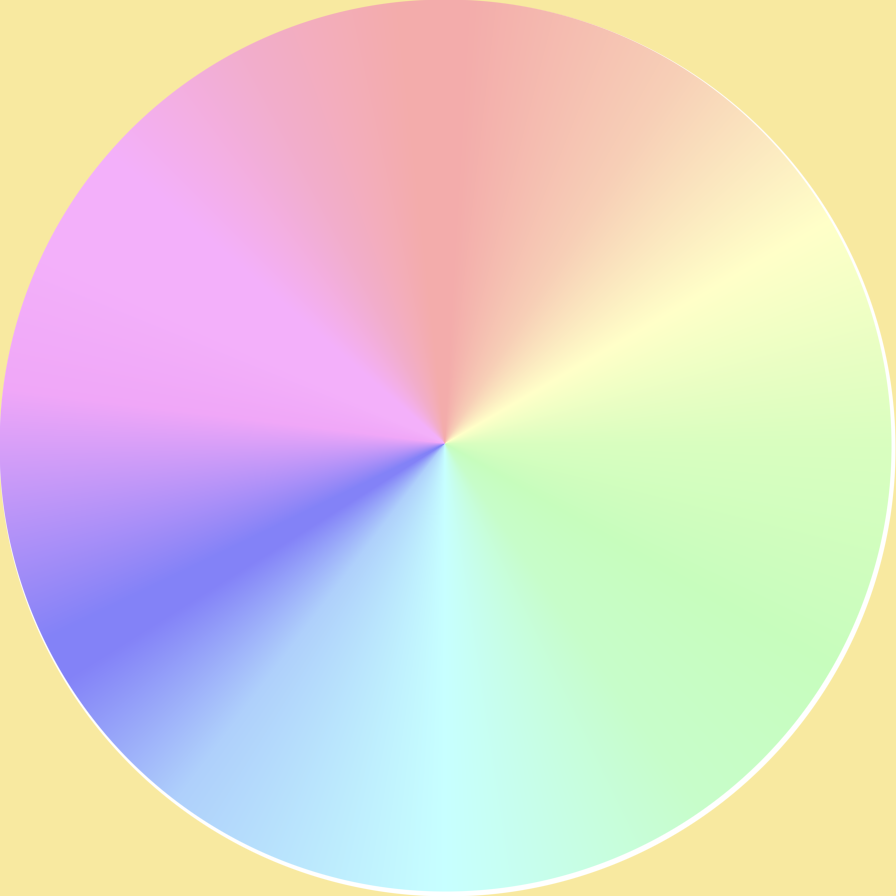
Write a WebGL 1 fragment shader that draws this background.

```glsl
precision highp float;

uniform vec2 u_resolution;

const vec3 SAND = vec3(0.973, 0.914, 0.627);
const vec3 WHITE = vec3(1.0);
const vec3 CORAL = vec3(0.953, 0.675, 0.67);
const vec3 PEACH = vec3(0.968, 0.81, 0.715);
const vec3 LEMON = vec3(1.0, 1.0, 0.785);
const vec3 LIME = vec3(0.85, 0.996, 0.75);
const vec3 MINT = vec3(0.78, 0.992, 0.742);
const vec3 AQUA = vec3(0.78, 1.0, 1.0);
const vec3 SKY = vec3(0.685, 0.815, 0.984);
const vec3 INDIGO = vec3(0.515, 0.51, 0.97);
const vec3 ORCHID = vec3(0.94, 0.655, 0.972);
const vec3 LILAC = vec3(0.953, 0.69, 0.98);
const vec3 ROSE = vec3(0.95, 0.68, 0.80);

// Clockwise angle from straight up, in degrees
float clockAngle(vec2 offset) {
  return mod(degrees(atan(offset.x, offset.y)), 360.0);
}

// Linear step from one colour stop to the next
vec3 blendStop(vec3 base, vec3 next, float angle, float start, float end) {
  return mix(base, next, clamp((angle - start) / (end - start), 0.0, 1.0));
}

// Conic gradient around the wheel
vec3 wheelColor(float angle) {
  vec3 color = blendStop(CORAL, PEACH, angle, 3.0, 32.0);
  color = blendStop(color, LEMON, angle, 32.0, 60.0);
  color = blendStop(color, LIME, angle, 60.0, 90.0);
  color = blendStop(color, MINT, angle, 90.0, 120.0);
  color = blendStop(color, MINT + vec3(0.0, 0.0, 0.05), angle, 120.0, 145.0);
  color = blendStop(color, AQUA, angle, 145.0, 180.0);
  color = blendStop(color, SKY, angle, 180.0, 217.0);
  color = blendStop(color, INDIGO, angle, 217.0, 238.0);
  color = blendStop(color, INDIGO, angle, 238.0, 244.0);
  color = blendStop(color, ORCHID, angle, 244.0, 277.0);
  color = blendStop(color, LILAC, angle, 277.0, 295.0);
  color = blendStop(color, LILAC, angle, 295.0, 311.0);
  color = blendStop(color, ROSE, angle, 311.0, 333.0);
  return blendStop(color, CORAL, angle, 333.0, 354.0);
}

// Coverage of a disc with a softened edge
float discMask(vec2 point, vec2 center, float radius, float softness) {
  float edge = length(point - center) - radius;
  return 1.0 - smoothstep(-softness, softness, edge);
}

void main() {
  float scale = min(u_resolution.x, u_resolution.y);
  vec2 point = (gl_FragCoord.xy - 0.5 * u_resolution) / scale + 0.5;
  float softness = 0.75 / scale;

  // White disc behind, showing as a thin rim at the lower right
  float rim = discMask(point, vec2(0.4995, 0.4995), 0.5, softness);
  vec3 color = mix(SAND, WHITE, rim);

  // Coloured wheel, shifted up and left
  float wheel = discMask(point, vec2(0.4972, 0.5028), 0.4978, softness);
  float angle = clockAngle(point - vec2(0.4965, 0.505));
  color = mix(color, wheelColor(angle), wheel);

  gl_FragColor = vec4(color, 1.0);
}
```
